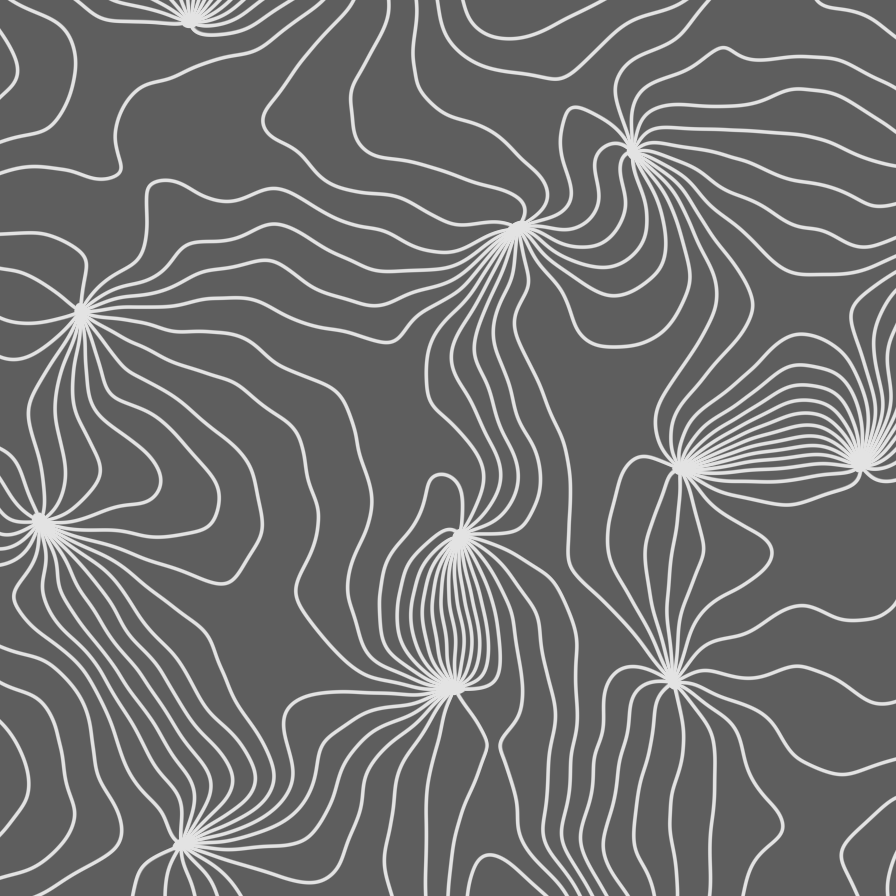
This pattern is drawn by a WebGL 2 fragment shader. Its source:

```glsl
#version 300 es
precision highp float;

uniform vec2 u_resolution;
out vec4 outColor;

const float TAU = 6.2831853;
const vec3 SLATE = vec3(0.37);
const vec3 CHALK = vec3(0.89);

vec2 hash2(vec2 p) {
    vec3 q = fract(p.xyx * vec3(0.1031, 0.1030, 0.0973));
    q += dot(q, q.yzx + 33.33);
    return fract((q.xx + q.yz) * q.zy);
}

// Gradient noise, roughly -0.7 to 0.7
float cornerSlope(vec2 cell, vec2 offset) {
    float angle = TAU * hash2(cell + 71.0).x;
    return dot(vec2(cos(angle), sin(angle)), offset);
}

float noise(vec2 p) {
    vec2 i = floor(p), f = fract(p);
    vec2 u = f * f * f * (f * (f * 6.0 - 15.0) + 10.0);
    vec2 x = vec2(1.0, 0.0);
    float low = mix(cornerSlope(i, f), cornerSlope(i + x, f - x), u.x);
    float high = mix(cornerSlope(i + x.yx, f - x.yx), cornerSlope(i + 1.0, f - 1.0), u.x);
    return mix(low, high, u.y);
}

vec2 noise2(vec2 p) {
    return vec2(noise(p), noise(p + vec2(37.2, 19.7)));
}

// Stream function of alternating sources and sinks: x = line number, y = distance to nearest node
vec2 flow(vec2 p) {
    p += 0.06 * noise2(p * 4.0 + 5.0) + 0.017 * noise2(p * 12.0 + 40.0);
    float stream = 4.0 * noise(p * 2.6 + 11.0) + 0.7 * noise(p * 8.0 + 23.0);
    float nearest = 1.0;
    for (int row = -1; row < 5; row++) {
        for (int column = -1; column < 5; column++) {
            vec2 cell = vec2(column, row);
            vec2 jitter = hash2(cell + 13.0);
            vec2 traits = hash2(cell + 47.0);
            vec2 toPoint = p - 0.3 * (cell + 0.12 + 0.76 * jitter);
            float side = (row + column) % 2 == 0 ? 1.0 : -1.0;
            float lineCount = side * (15.0 + floor(7.0 * traits.x));
            float angle = atan(toPoint.y, toPoint.x);
            // Crowd the lines to one side of the node
            float fan = 0.7 * sin(angle - TAU * traits.y) * exp(-16.0 * dot(toPoint, toPoint));
            stream += lineCount * (angle + fan) / TAU;
            nearest = min(nearest, length(toPoint));
        }
    }
    return vec2(stream, nearest);
}

void main() {
    float pixel = 1.0 / min(u_resolution.x, u_resolution.y);
    vec2 p = gl_FragCoord.xy * pixel;

    // Slope of the stream, ignoring whole-number jumps at angle seams
    const float STEP = 0.0008;
    vec2 here = flow(p);
    vec2 change = vec2(flow(p + vec2(STEP, 0.0)).x, flow(p + vec2(0.0, STEP)).x) - here.x;
    change -= round(change);
    float slope = max(length(change) / STEP, 0.001);

    // Even-width strokes, joined by a solid knot at each node
    float stroke = abs(here.x - round(here.x)) / slope - 0.002;
    float shape = min(stroke, here.y - 0.009);
    float ink = 1.0 - smoothstep(-0.8 * pixel, 0.8 * pixel, shape);
    outColor = vec4(mix(SLATE, CHALK, ink), 1.0);
}
```
